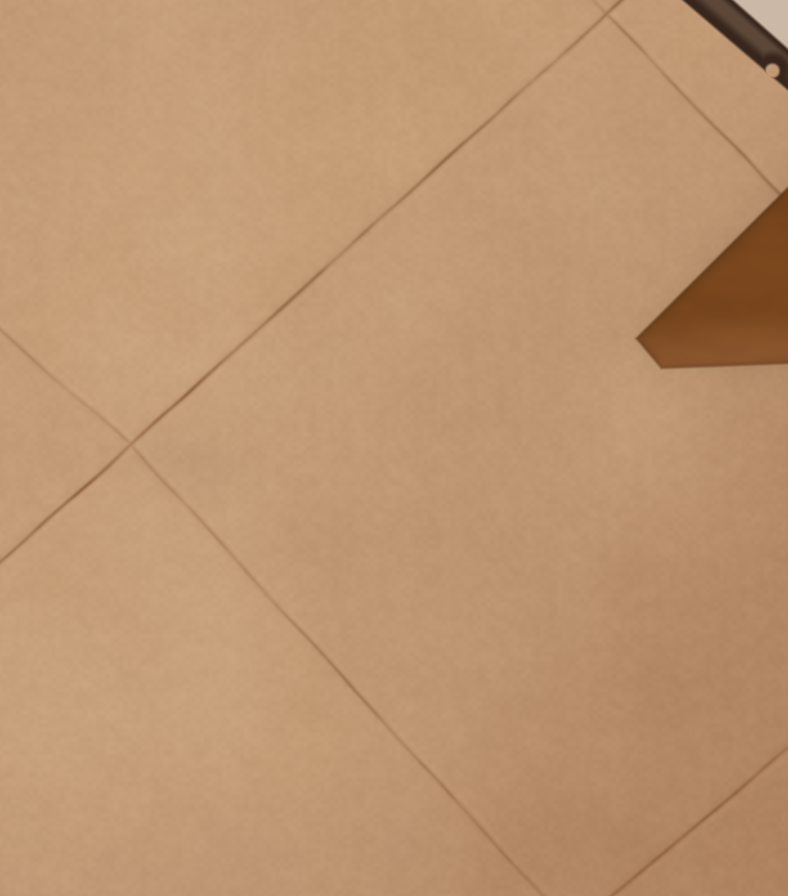
Reproduce this texture procedurally as a Shadertoy shader.

```glsl
// Large tan floor tiles laid on the diagonal, with faint worn joints and soft mottling.
// A skewed lattice gives the joints; value noise gives the wear; half planes
// cut out the brown wedge at the right and the dark strip in the upper corner.

const vec3 TAN_LIGHT   = vec3(0.785, 0.637, 0.485);
const vec3 TAN_SHADE   = vec3(0.680, 0.505, 0.365);
const vec3 PINK_STAIN  = vec3(0.745, 0.585, 0.465);
const vec3 JOINT       = vec3(0.530, 0.350, 0.220);
const vec3 WEDGE_DARK  = vec3(0.465, 0.268, 0.110);
const vec3 WEDGE_LIGHT = vec3(0.560, 0.350, 0.190);
const vec3 STRIP_DARK  = vec3(0.220, 0.150, 0.110);
const vec3 STRIP_FACE  = vec3(0.360, 0.280, 0.220);
const vec3 PALE_PANEL  = vec3(0.800, 0.720, 0.650);

const vec2 CORNER = vec2(0.1458, 0.5039);   // a meeting point of four tiles
const vec2 EDGE_U = vec2(0.5312, 0.4805);   // tile edge, rising
const vec2 EDGE_V = vec2(0.4935, -0.5417);  // tile edge, falling
const float TILE_SIZE = 0.725;

float hash(vec2 p) {
    return fract(sin(dot(p, vec2(127.1, 311.7))) * 43758.5453);
}

float noise(vec2 p) {
    vec2 i = floor(p), f = fract(p);
    f = f * f * (3.0 - 2.0 * f);
    return mix(mix(hash(i), hash(i + vec2(1, 0)), f.x),
               mix(hash(i + vec2(0, 1)), hash(i + vec2(1, 1)), f.x), f.y);
}

float fbm(vec2 p) {
    float sum = 0.0, gain = 0.5;
    for (int i = 0; i < 4; i++) {
        sum += gain * noise(p);
        p = mat2(1.6, 1.2, -1.2, 1.6) * p + 7.3;
        gain *= 0.5;
    }
    return sum;
}

// Signed distance to the line a-b, positive on its left
float side(vec2 p, vec2 a, vec2 b) {
    vec2 d = normalize(b - a), q = p - a;
    return d.x * q.y - d.y * q.x;
}

float cover(float d, float soft) {
    return smoothstep(-soft, soft, d);
}

// Soft round profile for a joint or its halo
float bell(float d, float width) {
    return exp(-d * d / (width * width));
}

// Lattice coordinates; whole numbers lie on the joints
vec2 tileCoords(vec2 p) {
    vec2 t = inverse(mat2(EDGE_U, EDGE_V)) * (p - CORNER);
    vec2 bend = vec2(0.026, 0.03) * t.x * t.y;
    bend.x += 0.116 * min(t.y, 0.0) * (1.0 - clamp(t.x, 0.0, 1.0));
    return t - bend;
}

vec3 floorColor(vec2 p, float px) {
    // Light falling off towards the lower right, plus cloudy stains
    float shade = 0.13 + 0.75 * smoothstep(0.1, 1.0, p.x - 0.8 * p.y + 0.18);
    float cloud = fbm(p * 5.0 + 3.0);
    vec3 col = mix(TAN_LIGHT, TAN_SHADE, clamp(shade + 0.5 * (cloud - 0.47), 0.0, 1.0));
    col = mix(col, PINK_STAIN, 0.5 * smoothstep(0.45, 0.75, fbm(p * 4.0 + 21.0)));
    vec2 stain = (p - vec2(0.21, 0.485)) * vec2(1.0, 1.5);
    col = mix(col, PINK_STAIN, 0.5 * exp(-dot(stain, stain) * 220.0));
    vec2 glow = (p - vec2(0.72, 0.55)) * vec2(1.5, 1.0);
    col += 0.03 * exp(-dot(glow, glow) * 90.0);

    // Tiles differ slightly in tone
    vec2 t = tileCoords(p);
    col *= 1.0 + 0.02 * (hash(floor(t) + 4.0) - 0.5);

    // Joints: soft, wavering and worn away in places, with one lit lip
    vec2 wobble = 0.004 * (vec2(noise(p * 17.0), noise(p * 17.0 + 40.0)) - 0.5);
    vec2 s = (t - round(t) + wobble) * TILE_SIZE;
    float wear = smoothstep(0.1, 0.9, 0.6 * noise(p * 11.0 + 9.0) + 0.4 * noise(p * 42.0));
    float faded = mix(0.6, 1.0, smoothstep(-0.04, 0.04, t.y));
    vec2 strength = vec2(0.16 + 0.36 * wear, 0.24 + 0.5 * wear) * vec2(faded, 1.0);
    float width = 0.0016 + 0.6 * px;
    vec2 core = strength * vec2(bell(s.x, width), bell(s.y, width));
    float halo = max(0.7 * bell(s.x, 0.007), bell(s.y, 0.007));
    float lip = bell(s.x - 0.006, 0.003) + bell(s.y - 0.006, 0.003);
    col = mix(col, JOINT, max(core.x, core.y) + 0.07 * halo);
    col += 0.012 * lip;

    // Fine grain
    return col + 0.018 * (noise(p * 200.0) - 0.5) + 0.014 * (noise(p * 80.0) - 0.5);
}

void mainImage(out vec4 fragColor, in vec2 fragCoord) {
    vec2 p = fragCoord / iResolution.y;
    float px = 1.0 / iResolution.y;
    float soft = px + 0.0012;
    vec3 col = floorColor(p, px);

    // Brown wedge with a paler lower face and a darker rim
    vec2 tip = vec2(0.7096, 0.6224), heel = vec2(0.738, 0.5885);
    float top = side(p, vec2(0.880, 0.7917), tip);
    float base = side(p, heel, vec2(0.880, 0.594));
    float wedge = min(min(top, base), side(p, tip, heel));
    vec3 wood = mix(WEDGE_LIGHT, WEDGE_DARK, smoothstep(-0.01, 0.07, base));
    wood *= 0.94 + 0.14 * fbm(p * vec2(16.0, 40.0));
    wood *= 1.0 - 0.22 * exp(-max(wedge, 0.0) * 250.0);
    col *= 1.0 - 0.05 * exp(-max(-wedge, 0.0) * 70.0);
    col = mix(col, wood, cover(wedge, soft));

    // Dark strip with a small notch, then the pale panel beyond it
    float strip = side(p, vec2(0.7617, 1.0), vec2(0.853, 0.922));
    strip = min(strip, length(p - vec2(0.862, 0.921)) - 0.008);
    float panel = side(p, vec2(0.818, 1.0), vec2(0.880, 0.945));
    vec3 bar = mix(STRIP_DARK, STRIP_FACE, smoothstep(0.006, 0.018, strip));
    bar = mix(bar, STRIP_DARK, smoothstep(-0.010, -0.002, panel));
    col = mix(col, bar, cover(strip, soft));
    col = mix(col, PALE_PANEL, cover(panel, soft));

    fragColor = vec4(clamp(col, 0.0, 1.0), 1.0);
}
```
